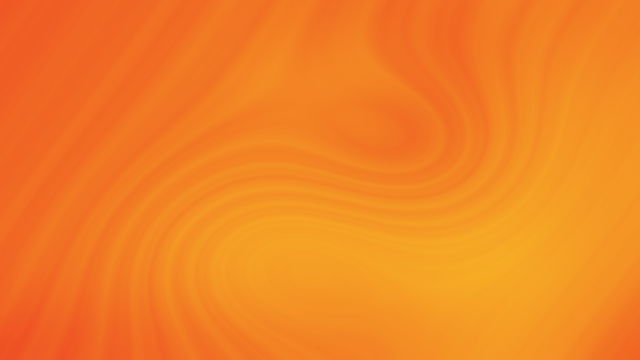
This background is drawn by a WebGL 1 fragment shader. Its source:

```glsl
precision highp float;
// Flowing silk-like S-shaped folds in warm orange and amber.

uniform vec2 u_resolution;

#define EMBER vec3(0.935, 0.32, 0.14)
#define AMBER vec3(0.965, 0.68, 0.145)
#define ASPECT 1.7778
#define FOLD_PERIOD 0.0556
#define FOLD_CREST 0.396
#define FOLD_STRENGTH 0.062
#define GRAIN_STRENGTH 0.009
#define HILL_HEIGHT 0.22
#define DIP_DEPTH 0.174

const float TAU = 6.2831853;

// Soft elliptical bump, 1 at its center.
float bump(vec2 p, vec2 center, vec2 radius) {
  vec2 d = (p - center) / radius;
  return exp(-dot(d, d));
}

// Height field whose level lines are the S-shaped folds.
float flowField(vec2 p) {
  float slope = 0.088 + 0.306 * p.x + 0.22 * (1.0 - p.y);
  float hill = HILL_HEIGHT * bump(p, vec2(0.764, 0.282), vec2(0.382, 0.243));
  float dip = DIP_DEPTH * bump(p, vec2(1.134, 0.572), vec2(0.324, 0.22));
  return slope + hill - dip;
}

// Broad light and shade, from ember (0) to amber (1).
float baseTone(vec2 p, float flow) {
  float tone = 1.44 * min(flow, 0.66) - 0.055;

  // Glows
  tone += 0.18 * bump(p, vec2(0.90, 0.76), vec2(0.27, 0.13));
  tone += 0.10 * bump(p, vec2(1.30, 0.26), vec2(0.26, 0.16));

  // Shaded edges and the upper hollow
  float top = (1.0 - p.y) / 0.28;
  float bottom = p.y / 0.20;
  tone -= 0.22 * exp(-top * top) * smoothstep(0.7, 1.2, p.x);
  tone -= 0.36 * exp(-bottom * bottom) * (1.0 - 0.6 * smoothstep(1.0, 1.35, p.x));
  tone -= 0.18 * bump(p, vec2(1.25, 0.78), vec2(0.20, 0.25));
  tone -= 0.15 * smoothstep(1.4, 1.75, p.x);
  tone -= 0.42 * smoothstep(0.76, 0.86, flow);
  return tone;
}

// Broad creases along the level lines, with finer ones layered on top.
float folds(vec2 p, float flow) {
  float phase = TAU * (flow - FOLD_CREST) / FOLD_PERIOD;
  float wave = cos(phase + 0.35 * sin(phase * 0.37));
  wave += 0.35 * sin(phase * 2.37 + 1.2 * sin(p.x * 2.0 + p.y));
  wave += 0.25 * sin(phase * 0.53 + 1.0);
  float reach = 1.0 - 0.75 * smoothstep(0.52, 0.68, flow);
  float upperLeft = 1.0 - 0.6 * smoothstep(0.32, 0.16, flow);
  return wave * reach * upperLeft;
}

// Thin brushed streaks that follow the folds.
float grain(vec2 p, float flow) {
  float sum = 0.0;
  float frequency = 310.0;
  float weight = 1.0;
  for (int i = 0; i < 4; i++) {
    float drift = sin(p.x * 3.1 - p.y * 2.3 + float(i) * 1.7);
    sum += weight * sin(flow * frequency + 1.5 * drift);
    frequency *= 1.43;
    weight *= 0.75;
  }
  return sum;
}

void main() {
  vec2 p = gl_FragCoord.xy / u_resolution * vec2(ASPECT, 1.0);
  float flow = flowField(p);
  float tone = baseTone(p, flow);
  tone += FOLD_STRENGTH * folds(p, flow);
  tone += GRAIN_STRENGTH * grain(p, flow);
  gl_FragColor = vec4(mix(EMBER, AMBER, clamp(tone, 0.0, 1.0)), 1.0);
}
```
